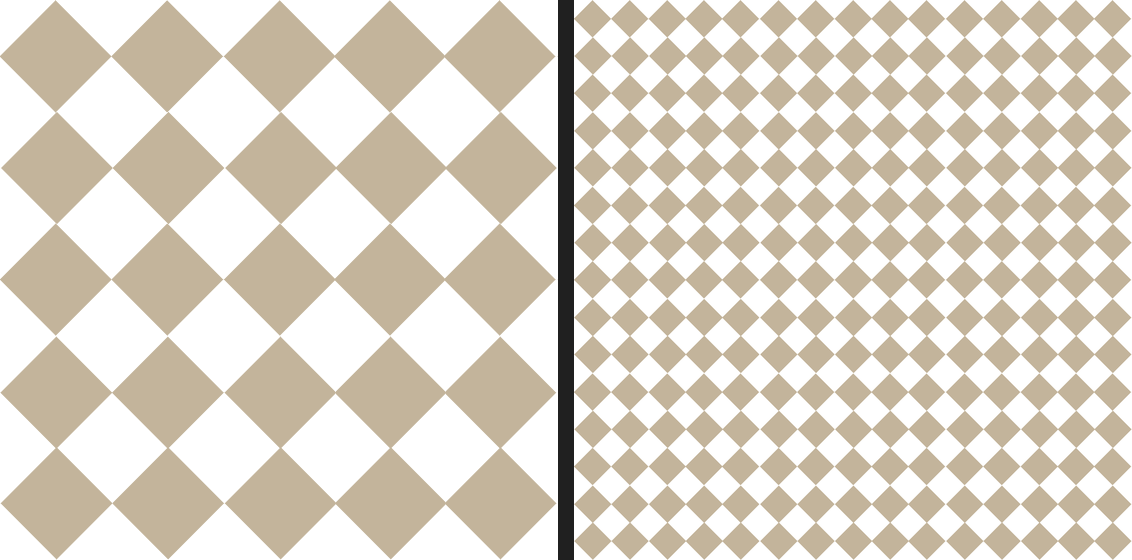
Left: one tile. Right: repeated 3 by 3.
Write a Shadertoy shader that draws this pattern.

```glsl
// Harlequin check: a 5 x 5 grid of tan diamonds touching tip to tip on white.
// Each diamond is an L1 distance; layered sines with a period of one canvas
// nudge the centres slightly, so the spacing is uneven but still tiles.

const float REPEATS = 5.0;            // diamonds across and down
const float HALF_DIAGONAL = 0.501;    // in cells; just over half so tips meet
const float COLUMN_DRIFT = 0.012;     // slow sideways drift, in cells
const float COLUMN_RIPPLE = 0.0077;   // faster sideways drift between columns
const float ROW_SHIFT = 0.0065;       // sideways shift between rows
const float ROW_DRIFT = 0.0065;       // vertical drift between rows
const float EDGE_SOFTNESS = 0.0035;   // least half width of an edge, in cells
const vec3 TAN = vec3(0.763, 0.707, 0.606);
const vec3 WHITE = vec3(1.0);
const float TAU = 6.2831853;

// Centre of the diamond in a cell; depends on the cell index modulo REPEATS.
vec2 diamondCentre(vec2 cell) {
    float column = TAU * cell.x / REPEATS;
    float row = TAU * (REPEATS - 1.0 - cell.y) / REPEATS;
    vec2 drift = vec2(
        COLUMN_DRIFT * sin(column - 0.325)
            + COLUMN_RIPPLE * cos(2.0 * column)
            + ROW_SHIFT * sin(2.0 * row - 1.13),
        -ROW_DRIFT * sin(2.0 * row + 0.59));
    return cell + 0.5 + drift;
}

// Signed distance to a square standing on its corner.
float diamondDistance(vec2 p) {
    return (abs(p.x) + abs(p.y) - HALF_DIAGONAL) * sqrt(0.5);
}

void mainImage(out vec4 fragColor, in vec2 fragCoord) {
    vec2 p = REPEATS * fragCoord / iResolution.xy;
    vec2 cell = floor(p);

    // Union with the neighbours, whose tips may cross the cell border
    float d = 1.0;
    for (int y = -1; y <= 1; y++) {
        for (int x = -1; x <= 1; x++) {
            vec2 centre = diamondCentre(cell + vec2(x, y));
            d = min(d, diamondDistance(p - centre));
        }
    }

    // Edge smoothing over about one pixel
    float pixel = REPEATS / min(iResolution.x, iResolution.y);
    float edge = max(0.6 * pixel, EDGE_SOFTNESS);
    float outside = smoothstep(-edge, edge, d);
    fragColor = vec4(mix(TAN, WHITE, outside), 1.0);
}
```
